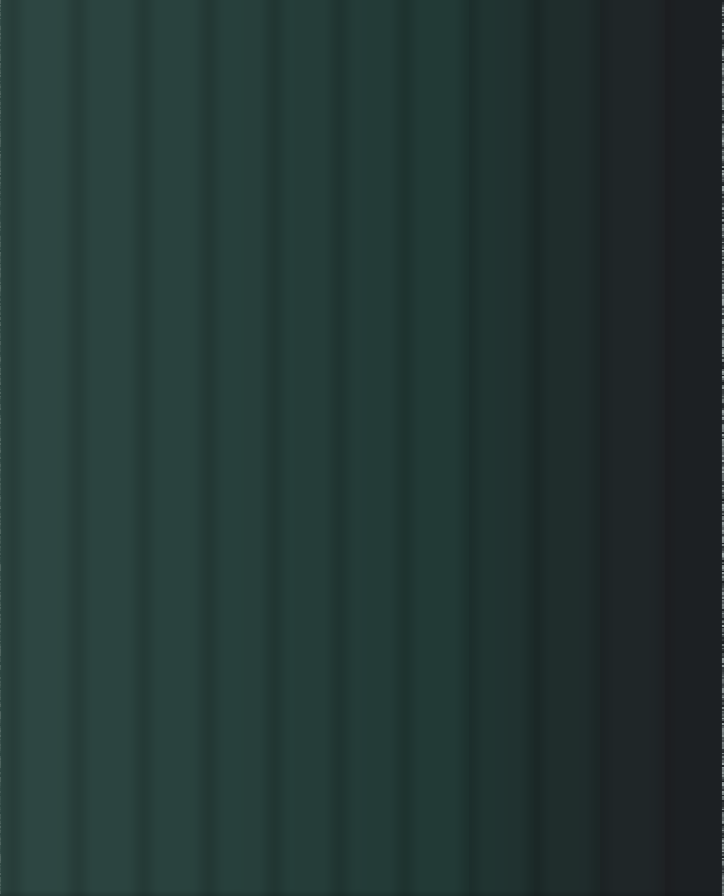
Write a Shadertoy shader that draws this background.

```glsl
float hash(vec2 p) {
    vec3 q = fract(vec3(p.xyx) * 0.1031);
    q += dot(q, q.yzx + 33.33);
    return fract((q.x + q.y) * q.z);
}

// Horizontal fade from muted green to near black
vec3 fadeColor(float x) {
    vec3 color = mix(vec3(0.182, 0.281, 0.264), vec3(0.131, 0.224, 0.209), smoothstep(-0.12, 0.72, x));
    color = mix(color, vec3(0.121, 0.178, 0.174), smoothstep(0.61, 0.77, x));
    color = mix(color, vec3(0.122, 0.149, 0.157), smoothstep(0.77, 0.87, x));
    return mix(color, vec3(0.110, 0.127, 0.138), smoothstep(0.87, 0.95, x));
}

void mainImage(out vec4 fragColor, in vec2 fragCoord) {
    vec2 uv = fragCoord / iResolution.xy;
    float pixel = 1.0 / iResolution.x;

    // Upright pleats, each with a soft shadow around its seam
    float pleat = (uv.x - 0.0155) / 0.0903;
    float across = fract(pleat);
    float middle = (floor(pleat) + 0.5) * 0.0903 + 0.0155;
    vec3 color = fadeColor(mix(uv.x, middle, 0.5));
    float afterSeam = 1.0 - smoothstep(0.02, 0.28, across);
    float beforeSeam = smoothstep(0.76, 1.0, across);
    float seam = max(afterSeam, beforeSeam);
    color *= 1.0 - 0.13 * seam * mix(1.0, 0.35, smoothstep(0.78, 0.9, uv.x));

    // Warm tint in the last dark seam
    color += vec3(0.006, -0.006, -0.004) * exp(-pow((uv.x - 0.919) / 0.009, 2.0));

    // Faint shade along the bottom
    color *= 1.0 - 0.12 * (1.0 - smoothstep(0.0, 0.008, uv.y));

    // Speckled light rims at both sides
    float speckle = hash(vec2(floor(uv.y * 512.0), step(0.5, uv.x) * 7.0));
    float leftRim = 1.0 - smoothstep(0.0015 - pixel * 0.5, 0.0015 + pixel * 0.5, uv.x);
    float rightRim = smoothstep(0.997 - pixel * 0.5, 0.997 + pixel * 0.5, uv.x);
    color = mix(color, vec3(0.42, 0.49, 0.47), leftRim * speckle * 0.6);
    color = mix(color, vec3(0.62, 0.66, 0.66), rightRim * speckle);

    fragColor = vec4(color, 1.0);
}
```
